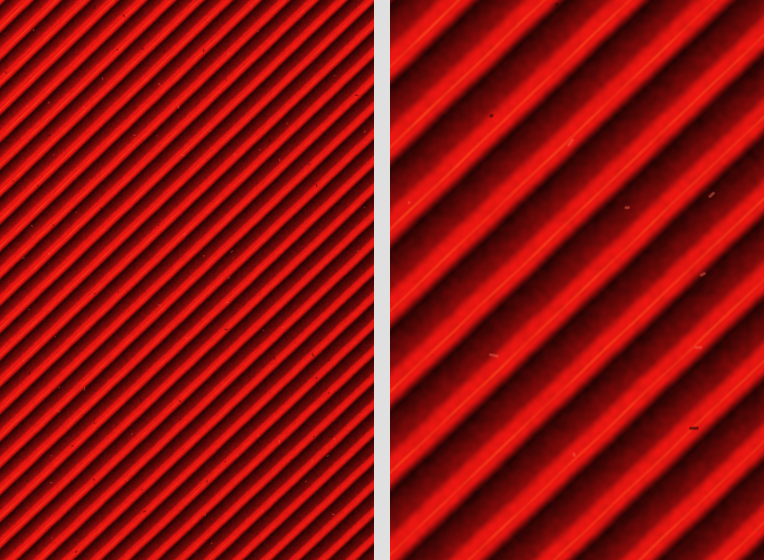
Left, the full canvas; right, a detail of the centre.
A Shadertoy shader for this texture:

```glsl
const vec3 SHADOW = vec3(0.15, 0.012, 0.010);
const vec3 DEEP_RED = vec3(0.52, 0.038, 0.038);
const vec3 BRIGHT_RED = vec3(0.92, 0.085, 0.068);
const vec3 ORANGE = vec3(0.98, 0.32, 0.10);
const vec3 DUST = vec3(0.92, 0.38, 0.30);

vec2 hash2(vec2 p) {
    vec3 q = fract(p.xyx * vec3(0.1031, 0.1030, 0.0973));
    q += dot(q, q.yzx + 33.33);
    return fract((q.xx + q.yz) * q.zy);
}

vec2 gradientAt(vec2 cell) {
    float angle = 6.2832 * hash2(cell).x;
    return vec2(cos(angle), sin(angle));
}

float gradientNoise(vec2 p) {
    vec2 i = floor(p), f = fract(p);
    vec2 u = f * f * f * (f * (f * 6.0 - 15.0) + 10.0);
    float a = dot(gradientAt(i), f);
    float b = dot(gradientAt(i + vec2(1, 0)), f - vec2(1, 0));
    float c = dot(gradientAt(i + vec2(0, 1)), f - vec2(0, 1));
    float d = dot(gradientAt(i + vec2(1, 1)), f - vec2(1, 1));
    return mix(mix(a, b, u.x), mix(c, d, u.x), u.y);
}

// Rib count measured down from the top left, with a slight fan
float ribPhase(vec2 p, float slope, float fan) {
    float drop = (p.y + slope * p.x) / (1.0 + fan * p.x);
    return drop * (20.3 + 0.3 * drop);
}

// Brightness across one rib: crest, steep shadow, slow rise
float ribLight(float t, float light) {
    float falling = 1.0 - smoothstep(0.07, 0.29, t);
    float flank = clamp((t - 0.24) / 0.56, 0.0, 1.0) * mix(0.46, 0.80, light);
    float crestStart = mix(0.81, 0.77, light);
    float crest = smoothstep(crestStart - 0.09, crestStart + 0.09, t);
    return max(falling, mix(flank, 1.0, crest));
}

vec3 redRamp(float level) {
    vec3 low = mix(SHADOW, DEEP_RED, clamp(level * 2.0, 0.0, 1.0));
    return mix(low, BRIGHT_RED, clamp(level * 2.0 - 1.0, 0.0, 1.0));
}

float lineMask(float dist, float halfWidth, float blur) {
    return 1.0 - smoothstep(halfWidth - blur, halfWidth + blur, abs(dist));
}

// Sparse elongated flecks, one candidate in each grid cell
float flecks(vec2 p, float density, float chance, float size, float pixel) {
    vec2 grid = p * density;
    vec2 cell = floor(grid);
    vec2 rnd = hash2(cell + 17.0);
    vec2 shape = hash2(cell + 71.0);
    vec2 d = (fract(grid) - mix(vec2(0.25), vec2(0.75), rnd)) / density;
    float angle = 6.2832 * shape.x;
    vec2 axis = vec2(cos(angle), sin(angle));
    float reach = size * 3.0 * shape.y * shape.y;
    float dist = length(d - axis * clamp(dot(d, axis), -reach, reach));
    float mask = 1.0 - smoothstep(size - pixel, size + pixel, dist);
    return mask * step(hash2(cell + 133.0).x, chance);
}

void mainImage(out vec4 fragColor, in vec2 fragCoord) {
    float pixel = 1.0 / iResolution.y;
    vec2 p = vec2(fragCoord.x, iResolution.y - fragCoord.y) * pixel;

    // Ribs with faintly uneven edges
    float phase = ribPhase(p, 0.97, 0.02);
    phase += 0.018 * gradientNoise(p * 24.0);
    float t = fract(phase);
    float blur = max(fwidth(phase) * 0.7, 0.015);

    // Light from the upper left, weaker toward the right
    float light = clamp(0.95 - 0.95 * p.x - 0.30 * p.y, 0.0, 1.0);
    light = clamp(light + 0.12 * gradientNoise(p * 4.0), 0.0, 1.0);
    float level = ribLight(t, light) * mix(0.95, 1.0, light);
    level += 0.06 * gradientNoise(p * 90.0) + 0.08 * gradientNoise(p * 210.0);
    vec3 color = redRamp(level);

    // Thin worn highlight along each crest
    float crestDist = fract(phase + 0.5) - 0.5;
    float along = p.x - p.y;
    float wear = 0.75 + 0.7 * gradientNoise(vec2(along * 28.0, floor(phase + 0.5) * 3.7));
    float glint = lineMask(crestDist, 0.025, blur);
    glint *= clamp(wear, 0.0, 1.0) * mix(0.22, 0.75, light);
    color = mix(color, ORANGE, glint);

    // Pits and dust
    float pits = flecks(p, 26.0, 0.16, 0.0009, pixel);
    float dust = flecks(p + 3.7, 22.0, 0.16, 0.0008, pixel);
    color = mix(color, SHADOW, 0.6 * pits);
    color = mix(color, DUST, 0.5 * dust);

    fragColor = vec4(clamp(color, 0.0, 1.0), 1.0);
}
```
